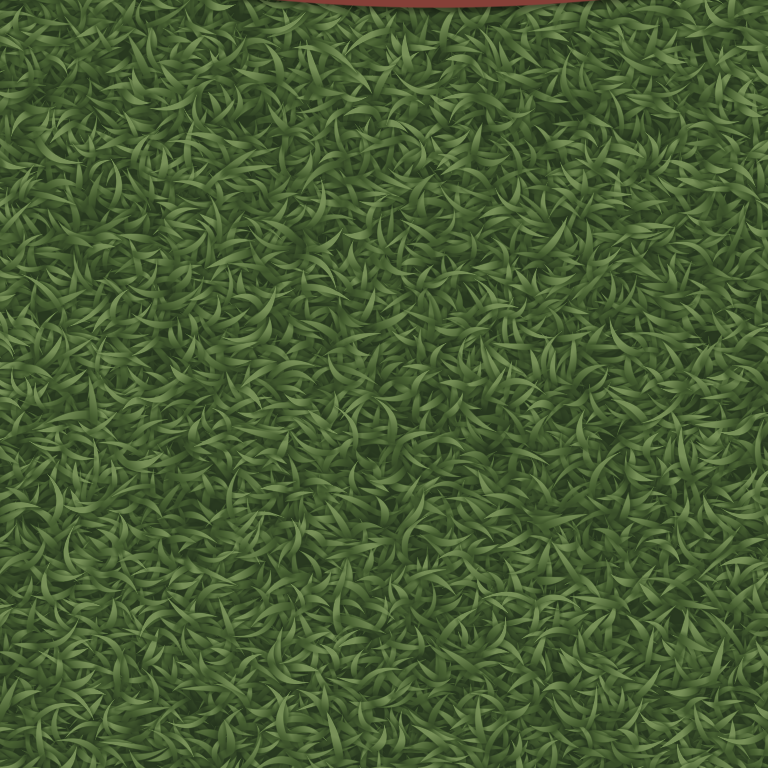
A Shadertoy shader for this texture:

```glsl
// Draws a dense lawn of short, curved grass blades seen from above.

const int LAYERS = 20;
const float CELL = 0.048;

const vec3 DEEP_GREEN = vec3(0.145, 0.205, 0.115);
const vec3 LEAF_GREEN = vec3(0.275, 0.370, 0.190);
const vec3 PALE_GREEN = vec3(0.470, 0.565, 0.345);
const vec3 BRICK_RED = vec3(0.52, 0.25, 0.22);

// Four random values from three inputs, without sine.
vec4 hash43(vec3 p) {
    vec4 q = fract(p.xyzx * vec4(0.1031, 0.1030, 0.0973, 0.1099));
    q += dot(q, q.wzxy + 33.33);
    return fract((q.xxyz + q.yzzw) * q.zywx);
}

float valueNoise(vec2 p) {
    vec2 cell = floor(p);
    vec2 f = fract(p);
    f = f * f * (3.0 - 2.0 * f);
    float bottom = mix(hash43(vec3(cell, 91.0)).x,
                       hash43(vec3(cell + vec2(1, 0), 91.0)).x, f.x);
    float top = mix(hash43(vec3(cell + vec2(0, 1), 91.0)).x,
                    hash43(vec3(cell + vec2(1, 1), 91.0)).x, f.x);
    return mix(bottom, top, f.y);
}

// Returns distance to a blade, position along it, and signed side offset.
vec3 bladeShape(vec2 p, float angle, float len, float halfWidth, float bend) {
    vec2 dir = vec2(cos(angle), sin(angle));
    float t = dot(p, dir) / len + 0.5;
    float s = clamp(t, 0.0, 1.0);
    float arc = bend * len * (4.0 * (s - 0.5) * (s - 0.5) - 0.4);
    float side = dot(p, vec2(-dir.y, dir.x)) - arc;
    float beyond = (t - s) * len;
    float taper = 2.6 * sqrt(s) * (1.0 - s);
    return vec3(length(vec2(side, beyond)) - halfWidth * taper, s, side / halfWidth);
}

// Lays one blade and its soft shadow over the tone underneath.
float addBlade(float under, vec2 p, vec4 shapeRnd, vec4 toneRnd, float height, float blur) {
    float angle = 1.57 + (shapeRnd.x - 0.5) * 4.6;
    float len = mix(0.040, 0.080, shapeRnd.y * shapeRnd.y);
    float halfWidth = mix(0.0030, 0.0056, shapeRnd.z);
    float bend = (shapeRnd.w - 0.5) * 0.5;
    vec3 blade = bladeShape(p, angle, len, halfWidth, bend);

    float rooted = smoothstep(0.0, 0.25, blade.y);
    float shadow = 0.30 * rooted * (1.0 - smoothstep(0.0, 0.006, blade.x));
    float cover = rooted * (1.0 - smoothstep(-blur, blur, blade.x));

    float tone = mix(0.14, 0.92, height) + (toneRnd.z - 0.5) * 0.32;
    tone *= mix(0.42, 1.12, smoothstep(0.0, 0.75, blade.y));
    tone += 0.07 * clamp(blade.z, -1.0, 1.0) * sign(cos(angle));
    return mix(under * (1.0 - shadow), tone, cover);
}

// One layer of scattered blades; neighbouring cells may overlap this one.
float addLayer(float tone, vec2 uv, float layer, float height, float blur) {
    vec2 p = uv / CELL + hash43(vec3(layer, 7.0, 3.0)).xy * 17.0 + 20.0;
    vec2 home = floor(p);
    for (int y = -1; y <= 1; y++) {
        for (int x = -1; x <= 1; x++) {
            vec2 cell = home + vec2(x, y);
            vec4 shapeRnd = hash43(vec3(cell, layer * 3.0 + 1.0));
            vec4 toneRnd = hash43(vec3(cell, layer * 3.0 + 2.0));
            vec2 local = (p - cell - toneRnd.xy) * CELL;
            tone = addBlade(tone, local, shapeRnd, toneRnd, height, blur);
        }
    }
    return tone;
}

vec3 grassColor(float tone) {
    vec3 color = mix(DEEP_GREEN, LEAF_GREEN, clamp(tone * 2.0, 0.0, 1.0));
    return mix(color, PALE_GREEN, clamp(tone * 2.0 - 1.0, 0.0, 1.0));
}

void mainImage(out vec4 fragColor, in vec2 fragCoord) {
    vec2 uv = fragCoord / iResolution.y;
    float pixel = 1.0 / iResolution.y;
    float blur = max(0.0011, 0.7 * pixel);

    // Blades stacked from the dark ground up to the lit tips.
    float tone = 0.06;
    for (int i = 0; i < LAYERS; i++) {
        float height = (float(i) + 0.5) / float(LAYERS);
        tone = addLayer(tone, uv, float(i), height, blur);
    }

    // Broad, faint clumps of light and shade.
    tone *= 0.88 + 0.26 * valueNoise(uv * 9.0 + 4.0);
    vec3 color = grassColor(tone);

    // Thin brick-red rim at the top edge, with a shadow below it.
    float across = (uv.x - 0.57) / 0.21;
    float rim = 1.0 - 0.010 * (1.0 - across * across) - uv.y;
    color *= 1.0 - 0.4 * (1.0 - smoothstep(0.0, 0.012, rim));
    color = mix(color, BRICK_RED, 1.0 - smoothstep(-pixel, pixel, rim));

    fragColor = vec4(color, 1.0);
}
```
